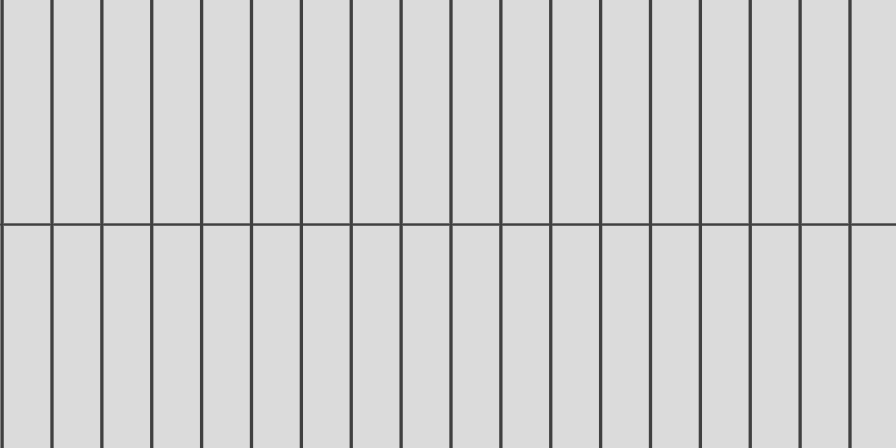
A WebGL 2 fragment shader for this pattern:

```glsl
#version 300 es
precision highp float;

uniform vec2 u_resolution;
out vec4 fragColor;

// Coverage of evenly spaced lines: x is the distance from one line's centre
float lineCoverage(float x, float spacing, float width, float pixel) {
    float d = abs(x - spacing * floor(x / spacing + 0.5));
    return clamp((0.5 * width - d) / pixel + 0.5, 0.0, 1.0);
}

void main() {
    // Lengths are in canvas heights
    float pixel = 1.0 / u_resolution.y;
    vec2 p = gl_FragCoord.xy * pixel;

    // Narrow upright tiles in two rows, with a thinner joint between the rows
    float uprights = lineCoverage(p.x - 0.0047, 0.11133, 0.0074, pixel);
    float crossJoint = lineCoverage(p.y - 0.4988, 0.51, 0.0055, pixel);

    vec3 tileColor = vec3(0.86);
    vec3 groutColor = vec3(0.25);
    fragColor = vec4(mix(tileColor, groutColor, max(uprights, crossJoint)), 1.0);
}
```
